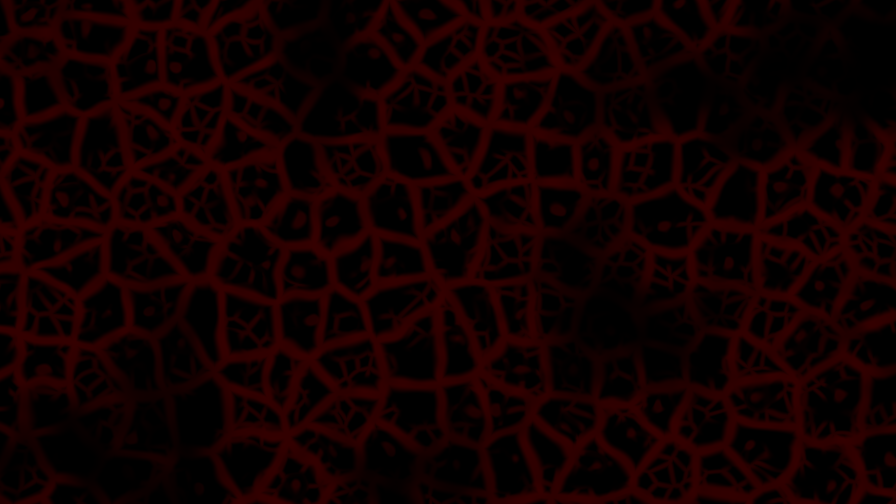
This pattern is drawn by a Shadertoy shader. Its source:

```glsl
// A dark red web of soft, irregular cells with faint broken veins inside them.
// Two Voronoi edge-distance layers (coarse walls, fine veins) are combined,
// then dimmed by low-frequency noise that leaves smoky black patches.

const vec3  WALL_RED      = vec3(0.186, 0.0, 0.0);
const float CELLS         = 9.6;    // coarse cells per canvas height
const float VEIN_CELLS    = 27.0;   // fine cells per canvas height
const vec2  WALL_EDGE     = vec2(0.030, 0.175);  // full and zero strength
const vec2  VEIN_EDGE     = vec2(0.030, 0.240);
const float VEIN_STRENGTH = 0.70;
const float CORE_RADIUS   = 0.15;
const float CORE_SHARE    = 0.50;   // share of cells with a central spot
const float WARP          = 0.008;  // wobble of the walls
const float PATCH_SCALE   = 3.6;
const vec2  PATCH_RANGE   = vec2(0.20, 0.55);

vec2 hash2(vec2 p) {
    vec3 q = fract(p.xyx * vec3(0.1031, 0.1030, 0.0973));
    q += dot(q, q.yzx + 33.33);
    return fract((q.xx + q.yz) * q.zy);
}

float noise(vec2 p) {
    vec2 i = floor(p), f = fract(p);
    f = f * f * (3.0 - 2.0 * f);
    float low  = mix(hash2(i).x, hash2(i + vec2(1, 0)).x, f.x);
    float high = mix(hash2(i + vec2(0, 1)).x, hash2(i + vec2(1, 1)).x, f.x);
    return mix(low, high, f.y);
}

float fbm(vec2 p) {
    float sum = 0.0, amp = 0.533;
    for (int i = 0; i < 4; i++) {
        sum += amp * noise(p);
        p = mat2(1.6, 1.2, -1.2, 1.6) * p + 17.3;
        amp *= 0.5;
    }
    return sum;
}

// x: distance to the nearest cell wall, y: distance to the seed, z: cell id
vec3 voronoi(vec2 p) {
    vec2 base = floor(p), f = fract(p), nearCell = vec2(0), nearSeed = vec2(0);
    float best = 8.0;
    for (int y = -1; y <= 1; y++)
    for (int x = -1; x <= 1; x++) {
        vec2 cell = vec2(x, y);
        vec2 seed = cell + 0.05 + 0.9 * hash2(base + cell) - f;
        float d = dot(seed, seed);
        if (d < best) { best = d; nearCell = cell; nearSeed = seed; }
    }
    float wall = 8.0;
    for (int y = -2; y <= 2; y++)
    for (int x = -2; x <= 2; x++) {
        vec2 cell = nearCell + vec2(x, y);
        vec2 seed = cell + 0.05 + 0.9 * hash2(base + cell) - f;
        vec2 gap = seed - nearSeed;
        if (dot(gap, gap) > 0.00001)
            wall = min(wall, dot(0.5 * (seed + nearSeed), normalize(gap)));
    }
    return vec3(wall, sqrt(best), hash2(base + nearCell + 71.0).y);
}

float softLine(float d, vec2 edge) {
    return 1.0 - smoothstep(edge.x, edge.y, d);
}

void mainImage(out vec4 fragColor, in vec2 fragCoord) {
    vec2 p = fragCoord / iResolution.y + 3.0;
    p += WARP * (vec2(noise(p * 24.0), noise(p * 24.0 + 41.0)) - 0.5) * 2.0;

    // Coarse walls
    vec3 cell = voronoi(p * CELLS);
    float wall = softLine(cell.x, WALL_EDGE);

    // Broken veins within the cells
    float veinMask = smoothstep(0.30, 0.68, noise(p * 22.0 + 9.0));
    float vein = softLine(voronoi(p * VEIN_CELLS + 5.0).x, VEIN_EDGE);
    vein *= veinMask * VEIN_STRENGTH;

    // Some cells hold a ragged spot inside a clear ring
    float hasCore = step(cell.z, CORE_SHARE);
    float ragged = cell.y + 0.14 * (noise(p * 60.0) - 0.5);
    float core = hasCore * softLine(ragged, vec2(0.3, 1.0) * CORE_RADIUS);
    vein *= 1.0 - 0.8 * hasCore * softLine(ragged, vec2(1.4, 2.2) * CORE_RADIUS);

    // Combine the layers and sink them into dark patches
    float web = 1.0 - (1.0 - wall) * (1.0 - vein) * (1.0 - 0.7 * core);
    float fade = smoothstep(PATCH_RANGE.x, PATCH_RANGE.y, fbm(p * PATCH_SCALE));
    float grain = 0.90 + 0.20 * noise(p * 40.0 + 23.0);
    fragColor = vec4(WALL_RED * web * fade * grain, 1.0);
}
```
